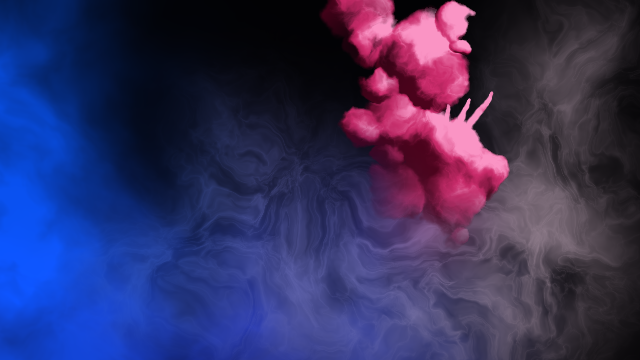
A Shadertoy shader for this background:

```glsl
// Coloured smoke on black: blue haze at the left, pale drifting smoke below
// and at the right, and a billowing pink plume. Smoke is domain-warped noise
// inside soft ellipses; the plume is a set of blended, lit and warped spheres.

#define SMOKE_GAIN 1.25
#define FILAMENT_GAIN 0.55
#define WARP_AMOUNT 0.32
#define PLUME_WARP 0.115
#define LOBE_SHARPNESS 6.0
#define INK vec3(0.008, 0.007, 0.014)
#define BLUE vec3(0.02, 0.27, 0.80)
#define INDIGO vec3(0.11, 0.18, 0.66)
#define PINK vec3(0.98, 0.58, 0.77)
#define ROSE vec3(0.80, 0.17, 0.42)
#define CRIMSON vec3(0.30, 0.01, 0.11)

float hash(vec2 cell) {
    vec3 h = fract(cell.xyx * vec3(0.1031, 0.1030, 0.0973));
    h += dot(h, h.yzx + 33.33);
    return fract((h.x + h.y) * h.z);
}

float noise(vec2 p) {
    vec2 i = floor(p), f = fract(p);
    f = f * f * (3.0 - 2.0 * f);
    return mix(mix(hash(i), hash(i + vec2(1, 0)), f.x),
               mix(hash(i + vec2(0, 1)), hash(i + vec2(1, 1)), f.x), f.y);
}

float fbm(vec2 p) {
    float sum = 0.0, amp = 0.5;
    for (int i = 0; i < 5; i++) {
        sum += amp * noise(p);
        p = mat2(1.6, 1.2, -1.2, 1.6) * p + 7.3;
        amp *= 0.5;
    }
    return sum;
}

vec2 swirl(vec2 p) { return vec2(fbm(p), fbm(p + 19.7)) - 0.48; }

float ridge(float n) { return pow(max(1.0 - abs(2.0 * n - 0.96), 0.0), 8.0); }

float glow(vec2 p, vec2 centre, vec2 radii) {
    vec2 q = (p - centre) / radii;
    return exp(-dot(q, q));
}

// Smoke: soft masses broken up by warped noise and thin filaments
float smokeDensity(vec2 p) {
    vec2 w = p + WARP_AMOUNT * swirl(p * 3.0);
    vec2 e = p + 0.5 * (w - p);
    float mass = 0.40 * glow(e, vec2(0.69, 0.47), vec2(0.16, 0.20))
               + 0.55 * glow(e, vec2(0.90, 0.25), vec2(0.34, 0.24))
               + 0.38 * glow(e, vec2(0.38, 0.21), vec2(0.17, 0.14))
               + 0.60 * glow(e, vec2(1.27, 0.18), vec2(0.27, 0.24))
               + 0.50 * glow(e, vec2(1.52, 0.44), vec2(0.21, 0.30))
               + 0.24 * glow(e, vec2(1.62, 0.82), vec2(0.15, 0.20));
    float body = smoothstep(0.18, 0.76, fbm(w * 5.0 + 3.0));
    vec2 curl = w + 0.30 * swirl(w * 5.0 + 2.0);
    float strands = ridge(fbm(curl * 4.2)) + 0.7 * ridge(fbm(curl * 9.0 + 11.0));
    strands += 0.5 * ridge(fbm(curl * 18.0 + 31.0));
    float density = mass * SMOKE_GAIN * (0.22 + 1.05 * body + FILAMENT_GAIN * strands);
    return 1.0 - exp(-1.15 * density);
}

// Plume: rgb is lit colour, a is cover
vec4 plume(vec2 p) {
    const int COUNT = 16;
    vec3 lobes[COUNT] = vec3[COUNT]( // centre, radius
        vec3(0.97, 0.98, 0.095), vec3(1.03, 0.90, 0.075), vec3(1.17, 0.84, 0.128),
        vec3(1.20, 0.76, 0.090), vec3(1.26, 0.94, 0.050), vec3(1.30, 0.88, 0.036),
        vec3(1.08, 0.66, 0.098), vec3(0.99, 0.65, 0.065), vec3(1.06, 0.57, 0.045),
        vec3(1.20, 0.58, 0.115), vec3(1.30, 0.60, 0.070), vec3(1.33, 0.53, 0.072),
        vec3(1.24, 0.45, 0.100), vec3(1.25, 0.33, 0.045), vec3(1.10, 0.47, 0.085),
        vec3(1.06, 0.77, 0.050));
    vec2 w = p + PLUME_WARP * swirl(p * 8.0) + 0.025 * swirl(p * 24.0);
    vec3 normal = vec3(0.0);
    float total = 0.0001, cover = 0.0;
    for (int i = 0; i < COUNT; i++) {
        vec2 q = (w - lobes[i].xy) / lobes[i].z;
        float z = sqrt(max(1.0 - dot(q, q), 0.0));
        float weight = (exp(LOBE_SHARPNESS * z) - 1.0) * z;
        normal += weight * vec3(q, z);
        total += weight;
        cover = max(cover, smoothstep(1.06, 0.86, length(q)));
    }
    // Tapered strands fanning up to the right
    vec2 s = mix(p, w, 0.45);
    for (int i = 0; i < 3; i++) {
        float k = float(i);
        vec2 a = vec2(1.25 + 0.015 * k, 0.58), b = vec2(0.04 * k, 0.12 + 0.02 * k);
        float t = clamp(dot(s - a, b) / dot(b, b), 0.0, 1.0);
        float d = length(s - a - b * t) / mix(0.022, 0.005, t);
        cover = max(cover, smoothstep(1.2, 0.6, d));
        float weight = 70.0 * smoothstep(1.2, 0.3, d);
        normal += weight * vec3(0.3, 0.3, 0.8);
        total += weight;
    }
    normal /= total;
    float fold = fbm(w * 11.0 + 2.0 * swirl(w * 7.0));
    float light = dot(normal, normalize(vec3(0.55, 0.45, 0.65)));
    light = light * 0.85 + 1.1 * (fold - 0.45) + 0.12 * ridge(fbm(w * 16.0));
    light *= 1.0 - 0.75 * glow(p, vec2(1.14, 0.50), vec2(0.13, 0.10));
    light *= mix(0.75, 1.08, smoothstep(0.95, 1.18, p.x));
    vec3 colour = mix(CRIMSON, ROSE, smoothstep(0.0, 0.52, light));
    colour = mix(colour, PINK, smoothstep(0.46, 0.92, light));
    float violet = smoothstep(1.14, 0.98, p.x) * smoothstep(0.68, 0.5, p.y);
    colour = mix(colour, vec3(0.16, 0.04, 0.24), 0.7 * violet);
    // Thinner skin at the upper left and the lower left
    float thin = 0.65 * glow(p, vec2(1.03, 0.45), vec2(0.11, 0.12))
               + 0.7 * glow(p, vec2(0.98, 0.86), vec2(0.11, 0.12)) * smoothstep(0.62, 0.38, fold);
    return vec4(colour, cover * (1.0 - thin) * smoothstep(0.24, 0.48, p.y));
}

void mainImage(out vec4 fragColor, in vec2 fragCoord) {
    vec2 p = (fragCoord - 0.5 * iResolution.xy) / iResolution.y + vec2(0.889, 0.5);
    // Blue haze along the left and the floor
    vec2 drift = p + 0.35 * swirl(p * 2.5 + 5.0);
    float cloud = 0.38 + 1.15 * fbm(drift * 5.0);
    float side = exp(-pow(max(drift.x, 0.0) / 0.33, 2.3)) * cloud;
    side *= mix(1.0, 0.6, smoothstep(0.72, 1.0, p.y));
    float ground = exp(-pow(drift.y / 0.38, 2.0)) * smoothstep(1.7, 0.7, p.x) * cloud;
    vec3 colour = INK + BLUE * min(side, 1.1) + INDIGO * ground * (1.0 - 0.75 * min(side, 1.0));

    // Pale smoke, bluer at the left and warmer at the right
    float density = smokeDensity(p);
    vec3 tint = mix(vec3(0.18, 0.36, 0.82), vec3(0.42, 0.43, 0.72), smoothstep(0.25, 0.85, p.x));
    tint = mix(tint, vec3(0.62, 0.54, 0.60), smoothstep(0.9, 1.5, p.x));
    colour = mix(colour, tint, density);

    // Plume, veiled by smoke towards its foot
    vec4 pink = plume(p);
    float veil = density * smoothstep(0.54, 0.32, p.y);
    colour += vec3(0.14, 0.01, 0.06) * glow(p, vec2(1.19, 0.40), vec2(0.15, 0.14));
    colour = mix(colour, pink.rgb, pink.a * (1.0 - 0.8 * veil));
    fragColor = vec4(clamp(colour, 0.0, 1.0), 1.0);
}
```
